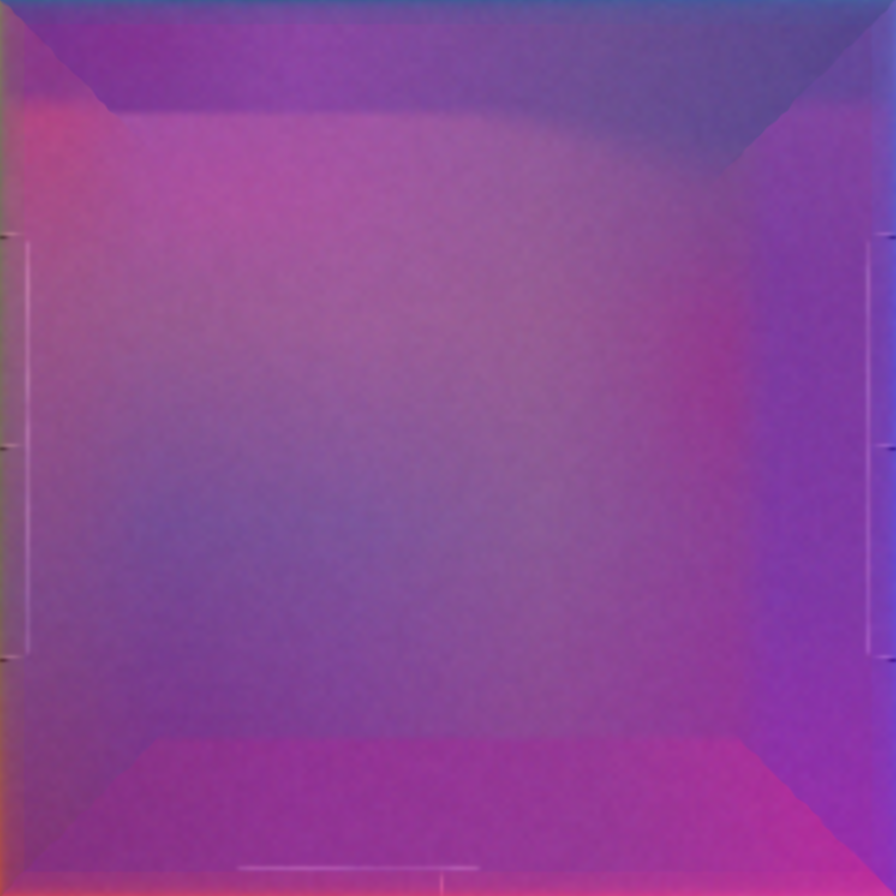
Write a WebGL 2 fragment shader that draws this texture map.

```glsl
#version 300 es
precision highp float;
// A violet bevelled tile: a soft colour field in the middle, four mitred
// sides with their own gradients, a glowing rim, thin highlights and notches.
// Colours come from four-stop ramps, joined by edge distances, plus fine grain.
#define SIDE_DEPTH 0.185
#define BASE_DEPTH 0.180
#define TOP_DEPTH 0.126
#define RIM_WIDTH 0.027
#define RIM_FALLOFF 0.0085
#define GRAIN_SCALE 150.0
#define GRAIN_AMOUNT 0.035
#define LINE_WIDTH 0.0032

uniform vec2 u_resolution;
out vec4 fragColor;

float hash(vec2 p) {
  vec3 q = fract(vec3(p.xyx) * 0.1031);
  q += dot(q, q.yzx + 33.33);
  return fract((q.x + q.y) * q.z);
}

float noise(vec2 p) {
  vec2 i = floor(p), f = fract(p);
  f = f * f * (3.0 - 2.0 * f);
  return mix(mix(hash(i), hash(i + vec2(1, 0)), f.x),
             mix(hash(i + vec2(0, 1)), hash(i + 1.0), f.x), f.y);
}

// Four evenly spaced colour stops
vec3 ramp(float t, vec3 a, vec3 b, vec3 c, vec3 d) {
  t = clamp(t, 0.0, 1.0) * 3.0;
  vec3 lower = mix(a, b, clamp(t, 0.0, 1.0));
  return mix(mix(lower, c, clamp(t - 1.0, 0.0, 1.0)), d, clamp(t - 2.0, 0.0, 1.0));
}

float glow(vec2 p, vec2 centre, vec2 radius) {
  vec2 q = (p - centre) / radius;
  return exp(-dot(q, q));
}

// Soft highlight running along one axis
float streak(float across, float along, float from, float to) {
  float body = smoothstep(from, from + 0.01, along) * smoothstep(to, to - 0.01, along);
  return body * exp(-across * across / (LINE_WIDTH * LINE_WIDTH));
}

vec3 centreField(vec2 p) {
  vec2 t = (p - vec2(0.19, 0.186)) / vec2(0.62, 0.684);
  vec3 low = ramp(t.x, vec3(.48,.21,.55), vec3(.51,.25,.59), vec3(.55,.28,.58), vec3(.57,.21,.60));
  vec3 mid = ramp(t.x, vec3(.46,.30,.59), vec3(.49,.33,.61), vec3(.54,.35,.59), vec3(.54,.25,.59));
  vec3 high = ramp(t.x, vec3(.59,.35,.57), vec3(.61,.36,.60), vec3(.59,.36,.58), vec3(.54,.25,.57));
  vec3 top = ramp(t.x, vec3(.62,.31,.63), vec3(.62,.33,.64), vec3(.57,.35,.61), vec3(.46,.31,.57));
  vec3 c = ramp(t.y, low, mid, high, top);
  c += vec3(.055, -.015, .01) * glow(p, vec2(.25, .78), vec2(.17, .08));
  return c + vec3(.03, -.03, -.01) * glow(p, vec2(.79, .58), vec2(.07, .12));
}

void main() {
  vec2 p = gl_FragCoord.xy / u_resolution;
  float px = 1.0 / min(u_resolution.x, u_resolution.y);
  vec2 edge = min(p, 1.0 - p);
  float d = min(edge.x, edge.y);
  float rough = noise(p * 90.0) - 0.5;
  float mitre = smoothstep(-0.002 - px, 0.002 + px, edge.x - edge.y + 0.006 * rough);
  float right = step(0.5, p.x), upper = step(0.5, p.y);

  // Left and right sides, capped by a cool shade near the top
  vec3 leftSide = ramp(p.y, vec3(.51,.19,.45), vec3(.49,.28,.54), vec3(.61,.33,.54), vec3(.75,.24,.51));
  vec3 rightSide = ramp(p.y, vec3(.61,.17,.67), vec3(.50,.22,.65), vec3(.49,.23,.62), vec3(.51,.29,.63));
  vec3 side = mix(leftSide, rightSide, right);
  vec3 cap = mix(vec3(.48,.21,.55), vec3(.36,.28,.59), right);
  side = mix(side, cap, 0.75 * smoothstep(0.865, 0.905, p.y));

  // Bottom and top sides
  vec3 base = ramp(p.x, vec3(.51,.19,.49), vec3(.57,.20,.58), vec3(.59,.22,.59), vec3(.72,.17,.62));
  vec3 lid = ramp(p.x, vec3(.45,.19,.54), vec3(.55,.27,.64), vec3(.43,.31,.58), vec3(.33,.27,.56));
  lid = mix(lid, vec3(.54,.18,.57), 0.5 * glow(p, vec2(.14, .95), vec2(.08, .05)));

  // Join the sides to the centre, then cut the mitres
  float sideMask = smoothstep(SIDE_DEPTH + 0.005, mix(0.05, 0.13, right), edge.x);
  float topDepth = TOP_DEPTH + 0.06 * smoothstep(0.5, 0.85, p.x);
  float topSoft = mix(0.008, 0.05, smoothstep(0.4, 0.85, p.x));
  float lidMask = smoothstep(topDepth + topSoft, topDepth - topSoft, edge.y) * upper;
  float baseMask = smoothstep(BASE_DEPTH + 0.004, BASE_DEPTH - 0.012, edge.y) * (1.0 - upper);
  vec3 field = centreField(p);
  vec3 color = mix(field, side, sideMask);
  vec3 level = mix(mix(field, base, baseMask), lid, lidMask);
  color = mix(color, level, mitre);

  // Rim: olive on the left, blue on the right and top, rose at the bottom
  vec3 rimLeft = ramp(p.y, vec3(.68,.27,.30), vec3(.46,.38,.36), vec3(.48,.41,.38), vec3(.50,.42,.40));
  vec3 rimRight = ramp(p.y, vec3(.55,.20,.74), vec3(.42,.28,.80), vec3(.40,.30,.79), vec3(.38,.38,.72));
  vec3 rimBase = mix(vec3(.74,.25,.38), vec3(.80,.22,.62), p.x);
  vec3 rimTop = mix(vec3(.27,.34,.56), vec3(.29,.35,.62), p.x);
  vec3 rim = mix(mix(rimLeft, rimRight, right), mix(rimBase, rimTop, upper), mitre);
  float band = smoothstep(RIM_WIDTH + 0.002, RIM_WIDTH - 0.002, d);
  color = mix(color, rim, clamp(0.88 * exp(-d / RIM_FALLOFF) + 0.2 * band, 0.0, 1.0));

  // Thin highlights inside the rim
  float shine = streak(edge.x - 0.031, p.y, 0.265, 0.735);
  shine += streak(p.y - 0.031, p.x, 0.26, 0.54);
  color += vec3(.08, .09, .07) * shine * (0.65 + 0.7 * noise(p * 35.0));

  // Small notches spaced along the vertical edges and one at the bottom
  for (int i = 0; i < 3; i++) {
    float y = 0.263 + 0.236 * float(i);
    float notch = glow(vec2(edge.x, p.y), vec2(0.003, y), vec2(.006, .0025));
    float spark = glow(vec2(edge.x, p.y), vec2(0.012, y + 0.004), vec2(.010, .0025));
    color += vec3(.11, .09, .07) * spark - 0.16 * notch;
  }
  color += vec3(.12, .10, .06) * glow(p, vec2(.493, .012), vec2(.0025, .012));

  // Fine coloured grain
  vec2 g = p * GRAIN_SCALE;
  vec3 grain = vec3(noise(g), noise(g + 71.0), noise(g + 139.0)) - 0.5;
  color += GRAIN_AMOUNT * (grain * 0.6 + 0.4 * (noise(g * 0.6 + 17.0) - 0.5));
  fragColor = vec4(clamp(color, 0.0, 1.0), 1.0);
}
```
